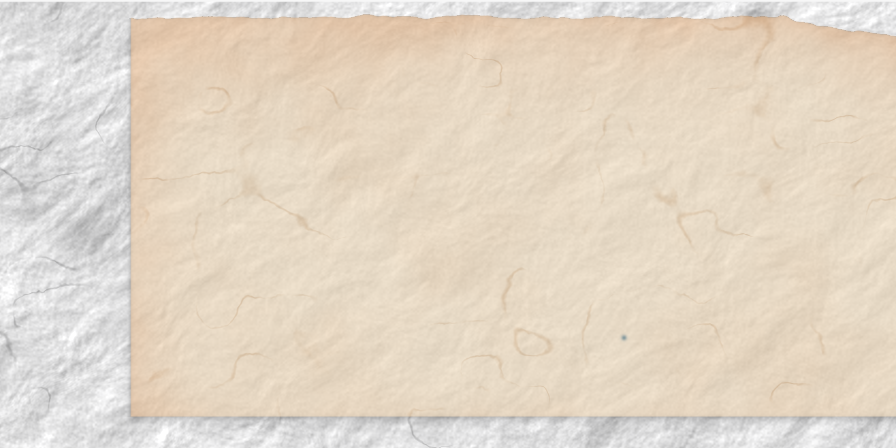
Reproduce this background procedurally as a Shadertoy shader.

```glsl
// A sheet of aged, cream parchment with a torn top edge on rough grey plaster.
// Both surfaces share one noise height field, lit by a directional difference;
// ridged noise adds creases, and edge distances drive the warm tint and shadow.

#define SHEET_LEFT 0.292
#define SHEET_BOTTOM 0.070
#define SHEET_TOP 0.962
#define TEAR_SLOPE 0.165
#define WALL_RELIEF 0.85
#define SHEET_RELIEF 0.24
#define CREASE_DEPTH 0.13

const vec3 WALL_COLOR = vec3(0.875, 0.875, 0.877);
const vec3 CREAM = vec3(0.908, 0.856, 0.778);
const vec3 PEACH = vec3(0.890, 0.780, 0.675);
const vec3 CREASE_TINT = vec3(0.65, 1.0, 1.3);

float hash(vec2 p) {
    return fract(sin(dot(p, vec2(127.1, 311.7))) * 43758.5453);
}

float noise(vec2 p) {
    vec2 i = floor(p), f = fract(p);
    f = f * f * (3.0 - 2.0 * f);
    return mix(mix(hash(i), hash(i + vec2(1, 0)), f.x),
               mix(hash(i + vec2(0, 1)), hash(i + vec2(1, 1)), f.x), f.y);
}

float fbm(vec2 p) {
    float sum = 0.0, amp = 0.5;
    for (int i = 0; i < 5; i++) {
        sum += amp * noise(p);
        p = mat2(1.6, 1.2, -1.2, 1.6) * p + 7.3;
        amp *= 0.54;
    }
    return sum;
}

// Plaster height, stretched along a rising diagonal and warped
float height(vec2 p) {
    vec2 q = vec2(dot(p, vec2(0.8, 0.6)) * 0.65, dot(p, vec2(-0.6, 0.8)));
    q += 0.04 * vec2(noise(p * 9.0), noise(p * 9.0 + 31.0));
    return fbm(q * 15.0);
}

// Thin broken lines where the warped noise crosses its middle value
float creases(vec2 p) {
    vec2 q = p + 0.05 * vec2(fbm(p * 11.0), fbm(p * 11.0 + 19.0));
    float ridge = abs(noise(q * vec2(10.0, 15.0)) - 0.5);
    float patches = smoothstep(0.50, 0.72, fbm(p * 8.0 + 43.0));
    return (1.0 - smoothstep(0.0, 0.045, ridge)) * patches;
}

float spot(vec2 p, vec2 center, float radius) {
    vec2 d = (p - center) / radius;
    return exp(-dot(d, d));
}

float tornTop(float x) {
    float ragged = (fbm(vec2(x * 17.0, 3.7)) - 0.5) * 0.018;
    return SHEET_TOP + ragged - TEAR_SLOPE * max(x - 1.72, 0.0)
         + 0.010 * spot(vec2(x, 0.0), vec2(1.75, 0.0), 0.015);
}

void mainImage(out vec4 fragColor, in vec2 fragCoord) {
    vec2 p = fragCoord / iResolution.y;
    float px = 1.0 / iResolution.y;

    // Shared relief, lit from the upper left
    float relief = height(p) - height(p + vec2(-0.005, 0.006));
    float crease = creases(p);
    float blotch = fbm(p * 5.0 + 11.0) - 0.5;
    float grain = noise(p * 210.0) - 0.5;

    // Grey plaster with smudges
    float smudge = spot(p, vec2(0.18, 0.49), 0.045)
                 + 0.6 * spot(p, vec2(0.09, 0.74), 0.05);
    float wallShade = WALL_RELIEF * relief + 0.06 * grain + 0.13 * blotch
                    - CREASE_DEPTH * crease - 0.11 * smudge;
    vec3 color = WALL_COLOR + wallShade;
    color = mix(color, vec3(0.97), smoothstep(0.994, 0.998, p.y));

    // Signed distances to the sheet's three visible edges
    float left = p.x - SHEET_LEFT;
    float bottom = p.y - SHEET_BOTTOM;
    float top = tornTop(p.x) - p.y;
    float inside = min(left, min(bottom, top));

    // Soft shadow beneath and beside the sheet
    float shadow = exp(-max(-bottom, 0.0) / 0.012) * smoothstep(-0.01, 0.01, left);
    shadow += 0.3 * exp(-max(-left, 0.0) / 0.008) * step(0.0, bottom);
    color *= 1.0 - 0.22 * min(shadow, 1.0) * step(0.0, top);

    // Parchment, warmer toward its top and left edges
    float warmth = 0.75 * exp(-max(left, 0.0) / 0.09)
                 + 0.90 * exp(-max(top, 0.0) / 0.11)
                 + 0.20 * exp(-max(bottom, 0.0) / 0.07);
    warmth = clamp(warmth * (1.0 + 1.2 * blotch) + 0.25 * blotch, 0.0, 1.0);
    vec3 sheet = mix(CREAM, PEACH, warmth);
    sheet += SHEET_RELIEF * relief + 0.022 * grain;
    sheet -= CREASE_TINT * (0.6 * CREASE_DEPTH * crease);
    sheet -= CREASE_TINT * 0.05 * max(blotch, 0.0);
    sheet *= 1.0 - 0.05 * exp(-max(inside, 0.0) / 0.004);

    // Small blue-grey fleck
    sheet = mix(sheet, vec3(0.43, 0.54, 0.58), 0.8 * spot(p, vec2(1.393, 0.246), 0.006));

    color = mix(color, sheet, smoothstep(-px, px, inside));
    fragColor = vec4(clamp(color, 0.0, 1.0), 1.0);
}
```
